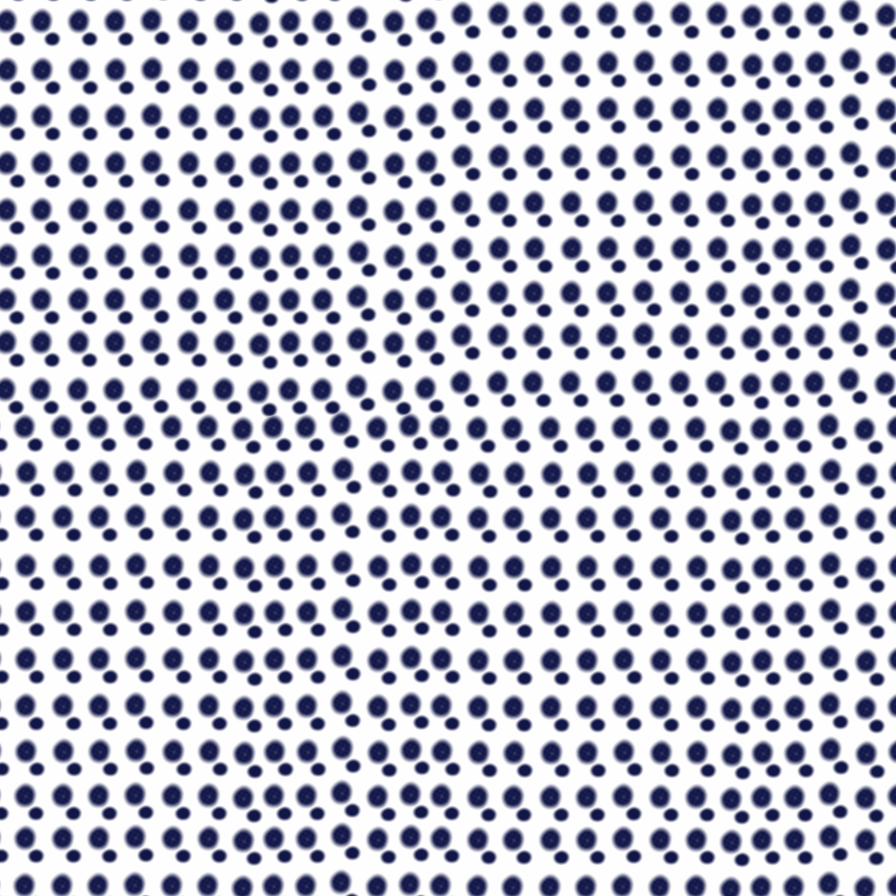
Reproduce this pattern procedurally as a Shadertoy shader.

```glsl
const float SPAN = 768.0;               // layout units across the canvas
const vec3 PAPER = vec3(0.995);
const vec3 INK = vec3(0.065, 0.085, 0.28);

const int COLS = 14;                    // columns and rows in one repeat
const int ROWS = 10;
const vec2 PITCH = vec2(29.857, 39.3);  // mean dot spacing
const vec2 START = vec2(-8.3, 366.0);   // first dot, measured from the top left
const vec2 SEAM = vec2(386.0, 350.0);   // where the four blocks meet

const vec2 SMALL_OFFSET = vec2(9.3, 15.3);
const vec2 BIG_STRETCH = vec2(0.97, 1.03);
const vec2 SMALL_STRETCH = vec2(1.08, 0.93);
const vec2 BIG_EDGE = vec2(5.6, 11.6);  // radii of solid core and faded rim
const vec2 SMALL_EDGE = vec2(3.6, 7.7);
const float SHEEN = 0.10;               // paleness inside the big dots

// Block slip: top left, top right, bottom left, bottom right
const vec2 BLOCK_SHIFT[4] = vec2[4](
    vec2(13.7, -425.0), vec2(17.7, -431.0), vec2(0.0), vec2(0.2, 1.2));

// Uneven placing of each column and row
const vec2 COL_SHIFT[COLS] = vec2[COLS](
    vec2(0.0, 0.0), vec2(0.3, 0.0), vec2(2.5, 0.0), vec2(3.6, 0.0),
    vec2(4.9, -0.8), vec2(7.0, 0.0), vec2(8.1, 0.0), vec2(8.1, 2.0),
    vec2(4.4, 0.2), vec2(2.6, 0.2), vec2(2.7, -2.6), vec2(3.8, 0.9),
    vec2(2.0, -1.1), vec2(-1.6, 0.0));
const vec2 ROW_SHIFT[ROWS] = vec2[ROWS](
    vec2(-0.9, 0.0), vec2(1.0, -0.4), vec2(0.0, -1.4), vec2(0.5, 1.1),
    vec2(0.4, 1.3), vec2(0.3, 2.5), vec2(0.0, 3.2), vec2(0.5, 2.9),
    vec2(-0.3, 1.6), vec2(-0.2, -1.2));

int wrapIndex(int i, int n) {
    return (i % n + n) % n;
}

vec2 dotCentre(ivec2 cell, vec2 shift) {
    return START + vec2(cell) * PITCH + shift
         + COL_SHIFT[wrapIndex(cell.x, COLS)]
         + ROW_SHIFT[wrapIndex(cell.y, ROWS)];
}

// Soft round blot with a slightly lumpy rim
float blot(vec2 d, vec2 stretch, vec2 edge, float lump) {
    d /= stretch;
    float angle = atan(d.y, d.x + 1e-4);
    float rim = sin(2.0 * angle + 0.6) + 0.6 * sin(3.0 * angle + 2.0)
              + 0.4 * sin(5.0 * angle);
    float r = length(d);
    r += lump * rim * smoothstep(0.0, edge.y, r);
    return 1.0 - smoothstep(edge.x, edge.y, r);
}

// Pale speck and faint mottling in the core of a big dot
float sheen(vec2 d) {
    float speck = exp(-dot(d - 0.7, d - 0.7) / 3.0);
    float mottle = 0.5 + 0.25 * (sin(d.x * 1.3 + d.y * 0.7)
                               + sin(d.y * 1.5 - d.x * 0.8 + 1.0));
    return SHEEN * (speck + 0.4 * mottle);
}

float motif(vec2 d) {
    float big = blot(d, BIG_STRETCH, BIG_EDGE, 0.3) * (1.0 - sheen(d));
    float small = blot(d - SMALL_OFFSET, SMALL_STRETCH, SMALL_EDGE, 0.12);
    return max(big, small);
}

void mainImage(out vec4 fragColor, in vec2 fragCoord) {
    vec2 uv = fragCoord / iResolution.xy;
    vec2 p = vec2(uv.x, 1.0 - uv.y) * SPAN;
    float ink = 0.0;

    // Each block keeps only the motifs whose centre lies inside it
    for (int b = 0; b < 4; b++) {
        ivec2 block = ivec2(b & 1, b >> 1);
        vec2 shift = BLOCK_SHIFT[b];
        ivec2 home = ivec2(floor((p - START - shift) / PITCH));
        for (int y = -1; y <= 1; y++) {
            for (int x = -1; x <= 1; x++) {
                vec2 centre = dotCentre(home + ivec2(x, y), shift);
                if (ivec2(step(SEAM, centre)) == block)
                    ink = max(ink, motif(p - centre));
            }
        }
    }

    fragColor = vec4(mix(PAPER, INK, ink), 1.0);
}
```
